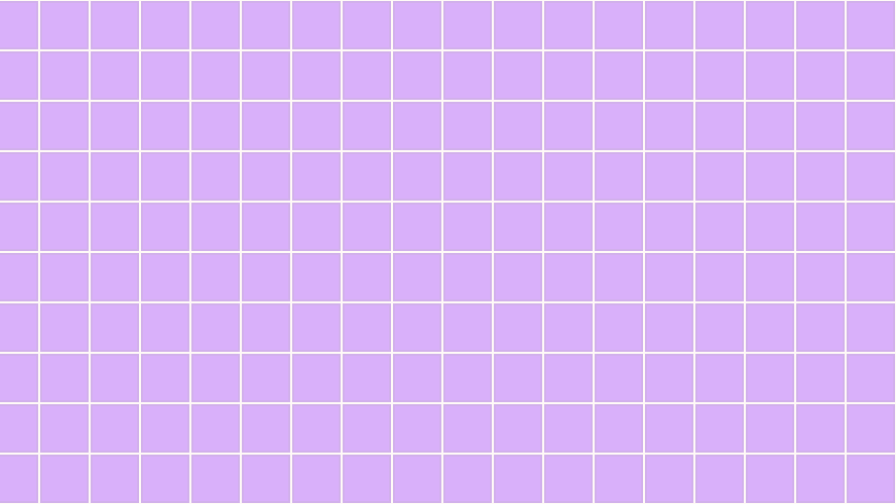
Reproduce this pattern procedurally as a Shadertoy shader.

```glsl
const float ROWS = 10.0;                    // cells per canvas height
const vec2 GRID_SHIFT = vec2(0.778, 0.0);   // first crossing, in cells
const float LINE_WIDTH = 0.040;             // in cells
const float HALO_WIDTH = 0.115;

const vec3 LILAC = vec3(0.85, 0.69, 0.98);
const vec3 MUTED_LILAC = vec3(0.82, 0.69, 0.92);
const vec3 WARM_WHITE = vec3(1.0, 0.98, 0.97);

// Signed distance to the nearest grid line on each axis
vec2 gridDistance(vec2 cell) {
    return fract(cell + 0.5) - 0.5;
}

// Exact share of a pixel covered by a band, per axis
vec2 bandCoverage(vec2 dist, float width, float pixel) {
    vec2 upper = min(dist + 0.5 * pixel, vec2(0.5 * width));
    vec2 lower = max(dist - 0.5 * pixel, vec2(-0.5 * width));
    return clamp((upper - lower) / pixel, 0.0, 1.0);
}

// Union of the horizontal and vertical bands
float gridMask(vec2 dist, float width, float pixel) {
    vec2 gap = 1.0 - bandCoverage(dist, width, pixel);
    return 1.0 - gap.x * gap.y;
}

void mainImage(out vec4 fragColor, in vec2 fragCoord) {
    float pixel = ROWS / iResolution.y;
    vec2 dist = gridDistance(fragCoord * pixel - GRID_SHIFT);

    // Flat cells, a faint muted edge, then the pale lines
    vec3 color = mix(LILAC, MUTED_LILAC, gridMask(dist, HALO_WIDTH, pixel));
    color = mix(color, WARM_WHITE, gridMask(dist, LINE_WIDTH, pixel));

    fragColor = vec4(color, 1.0);
}
```
